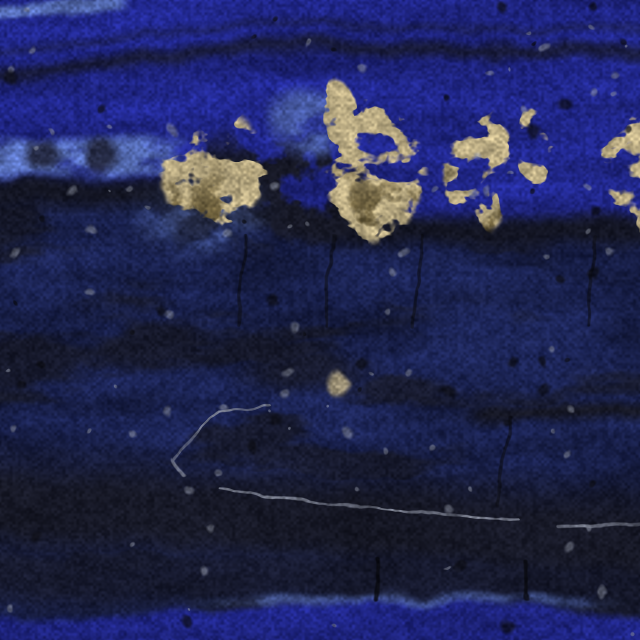
This texture is drawn by a Shadertoy shader. Its source:

```glsl
const vec3 NAVY = vec3(0.095, 0.125, 0.295);
const vec3 SOOT = vec3(0.085, 0.092, 0.145);
const vec3 COBALT = vec3(0.12, 0.145, 0.52);
const vec3 SKY = vec3(0.33, 0.42, 0.70);
const vec3 CREAM = vec3(0.74, 0.68, 0.52);
const vec3 OCHRE = vec3(0.40, 0.35, 0.22);
const vec3 SCRATCH = vec3(0.50, 0.52, 0.58);

float hash(vec2 p) {
    return fract(sin(dot(p, vec2(127.1, 311.7))) * 43758.5453);
}

float noise(vec2 p) {
    vec2 i = floor(p), f = fract(p);
    f = f * f * (3.0 - 2.0 * f);
    return mix(mix(hash(i), hash(i + vec2(1, 0)), f.x),
               mix(hash(i + vec2(0, 1)), hash(i + vec2(1, 1)), f.x), f.y);
}

float fbm(vec2 p) {
    float sum = 0.0, amp = 0.5;
    for (int i = 0; i < 4; i++) {
        sum += amp * noise(p);
        p = p * 2.03 + 17.3;
        amp *= 0.5;
    }
    return sum / 0.9375;
}

// Soft horizontal stroke around a centre height
float stroke(float y, float centre, float halfWidth, float soft) {
    return 1.0 - smoothstep(halfWidth - soft, halfWidth + soft, abs(y - centre));
}

float span(float x, float a, float b, float soft) {
    return smoothstep(a - soft, a + soft, x) * (1.0 - smoothstep(b - soft, b + soft, x));
}

float line(vec2 p, vec2 a, vec2 b, float width) {
    vec2 d = b - a;
    float t = clamp(dot(p - a, d) / dot(d, d), 0.0, 1.0);
    return 1.0 - smoothstep(width * 0.4, width * 1.6, length(p - a - d * t));
}

float blob(vec2 p, vec2 centre, vec2 radius, float soft) {
    return 1.0 - smoothstep(1.0 - soft, 1.0 + soft, length((p - centre) / radius));
}

// Columns of broken cream paint: centre x, centre y, half width, half height
float creamMask(vec2 p) {
    vec4 columns[6] = vec4[6](
        vec4(0.335, 0.735, 0.075, 0.085), vec4(0.585, 0.735, 0.070, 0.105),
        vec4(0.745, 0.735, 0.052, 0.090), vec4(0.838, 0.765, 0.030, 0.062),
        vec4(0.985, 0.735, 0.046, 0.095), vec4(0.525, 0.825, 0.025, 0.050));
    float area = 0.0;
    for (int i = 0; i < 6; i++)
        area = max(area, blob(p, columns[i].xy, columns[i].zw, 0.30));
    float gaps = fbm(p * vec2(21.0, 25.0) + 4.7);
    return smoothstep(0.46, 0.54, gaps + 0.25 * (area - 1.0) + 0.02) * smoothstep(0.1, 0.5, area);
}

// Sparse chips of paint, one chance per cell
float chips(vec2 p, float cells, float chance, float seed) {
    vec2 id = floor(p * cells), f = fract(p * cells);
    vec2 centre = 0.3 + 0.4 * vec2(hash(id + seed), hash(id + seed + 5.1));
    float radius = 0.07 + 0.16 * hash(id + seed + 9.2);
    return step(hash(id + seed + 2.6), chance) * blob(f, centre, vec2(radius), 0.5);
}

vec3 groundPaint(vec2 p, vec2 w) {
    float streaks = fbm(w * vec2(4.0, 30.0));
    float clouds = fbm(w * vec2(7.0, 12.0) + 31.0);

    // Navy middle with sooty bands
    vec3 col = mix(NAVY * 0.78, NAVY * 1.25, smoothstep(0.25, 0.75, 0.5 * (streaks + clouds)));
    float soot = 0.8 * smoothstep(0.50, 0.72, fbm(w * vec2(5.0, 18.0) + 8.0));
    float sag = 0.185 - 0.055 * (w.x - 0.5);
    soot = max(soot, stroke(w.y, sag, 0.072, 0.05));
    soot = max(soot, stroke(w.y, 0.355, 0.012, 0.012) * span(w.x, 0.73, 1.1, 0.03));
    soot = max(soot, 0.8 * blob(w, vec2(0.48, 0.42), vec2(0.09, 0.03), 0.6));
    soot = max(soot, 0.75 * stroke(w.y, 0.10, 0.045, 0.03));
    col = mix(col, SOOT * (0.80 + 0.4 * clouds), soot);

    // Cobalt above and below, with a dark lower rim
    float rim = mix(0.715, 0.655, smoothstep(0.25, 0.55, w.x));
    float upper = smoothstep(rim - 0.012, rim + 0.018, w.y);
    float lower = 1.0 - smoothstep(0.035, 0.055, w.y - 0.015 * sin(w.x * 5.0 - 1.5));
    vec3 cobalt = COBALT * (0.72 + 0.55 * streaks);
    col = mix(col, cobalt, max(upper, lower));
    col = mix(col, SOOT * 0.85, 0.9 * stroke(w.y, rim - 0.016, 0.022, 0.02));

    // Dark furrows in the upper cobalt
    float furrow = 0.885 + 0.045 * smoothstep(0.0, 0.45, w.x) - 0.012 * smoothstep(0.5, 0.75, w.x);
    col = mix(col, SOOT, 0.75 * stroke(w.y, furrow, 0.011, 0.011));
    col = mix(col, SOOT, 0.4 * stroke(w.y, furrow + 0.035, 0.006, 0.008));
    float knots = span(p.x, 0.26, 0.58, 0.05) * stroke(p.y, 0.70, 0.08, 0.04);
    return mix(col, SOOT, knots * smoothstep(0.40, 0.55, fbm(p * 20.0 + 2.0)));
}

void mainImage(out vec4 fragColor, in vec2 fragCoord) {
    vec2 p = fragCoord / iResolution.xy;
    vec2 wobble = vec2(fbm(p * 18.0), fbm(p * 18.0 + 50.0)) - 0.5;
    vec2 w = p + wobble * vec2(0.03, 0.024);
    vec3 col = groundPaint(p, w);

    // Sky blue strokes and smears
    float ragged = smoothstep(0.28, 0.5, fbm(p * vec2(16.0, 26.0) + 12.0));
    float sky = stroke(w.y, 0.752 + 0.12 * w.x * w.x, 0.027, 0.012) * span(w.x, -0.2, 0.28, 0.02);
    sky = max(sky, stroke(w.y, 0.985 + 0.03 * w.x, 0.012, 0.007) * span(w.x, -0.2, 0.19, 0.02));
    sky = max(sky, 0.8 * blob(w, vec2(0.48, 0.81), vec2(0.055, 0.05), 0.4));
    sky = max(sky, 0.55 * blob(w, vec2(0.32, 0.66), vec2(0.09, 0.055), 0.5));
    sky = max(sky, 0.55 * stroke(w.y, 0.062, 0.007, 0.007) * span(w.x, 0.35, 0.92, 0.08));
    col = mix(col, SKY * (0.8 + 0.4 * noise(p * 40.0)), sky * (0.35 + 0.65 * ragged));
    for (int i = 0; i < 2; i++)
        col = mix(col, SOOT * 1.4, 0.85 * blob(w, vec2(0.06 + 0.10 * float(i), 0.758), vec2(0.028, 0.024), 0.4));

    // Broken cream paint, with ochre in its thin parts
    float cream = creamMask(p + wobble * 0.02);
    float thin = smoothstep(0.50, 0.70, fbm(p * 30.0 + 70.0)) * (1.0 - smoothstep(0.66, 0.78, p.y));
    col = mix(col, mix(CREAM, OCHRE, thin) * (0.86 + 0.25 * noise(p * 60.0)), cream);

    // Hairline cracks
    vec2 c = p + wobble * 0.018;
    for (int i = 0; i < 5; i++) {
        float k = float(i);
        vec2 top = vec2(0.385 + 0.137 * k, 0.63 - 0.28 * mod(k, 2.0) * step(2.5, k));
        col = mix(col, SOOT * 0.5, 0.6 * line(c, top, top - vec2(0.015, 0.14), 0.0025));
        vec2 foot = vec2(0.59 + 0.235 * k, 0.125);
        col = mix(col, SOOT * 0.4, 0.8 * line(c, foot, foot - vec2(0.0, 0.065), 0.003));
    }

    // Pale scratches
    float hook = max(line(c, vec2(0.27, 0.285), vec2(0.345, 0.355), 0.002),
                     line(c, vec2(0.345, 0.355), vec2(0.425, 0.365), 0.002));
    hook = max(hook, line(c, vec2(0.27, 0.285), vec2(0.288, 0.262), 0.003));
    float trail = max(line(c, vec2(0.34, 0.238), vec2(0.56, 0.206), 0.0022),
                      line(c, vec2(0.56, 0.206), vec2(0.81, 0.190), 0.0020));
    trail = max(trail, line(c, vec2(0.87, 0.177), vec2(1.02, 0.187), 0.0025));
    col = mix(col, SCRATCH, max(hook, trail) * (0.45 + 0.5 * noise(p * 45.0)));

    // Chips and canvas grain
    col = mix(col, SCRATCH, 0.55 * chips(w, 32.0, 0.07, 3.0));
    col = mix(col, SOOT * 0.5, 0.7 * chips(w, 22.0, 0.06, 40.0));
    col = mix(col, CREAM, 0.8 * blob(w, vec2(0.53, 0.40), vec2(0.014, 0.017), 0.5));
    float grain = noise(p * 230.0) + 0.6 * noise(p * 110.0 + 9.0) - 0.8;
    float weave = sin(p.x * 520.0) * sin(p.y * 520.0);
    col *= 1.0 + 0.26 * grain + 0.05 * weave;
    col += 0.025 * grain;
    fragColor = vec4(clamp(col, 0.0, 1.0), 1.0);
}
```
